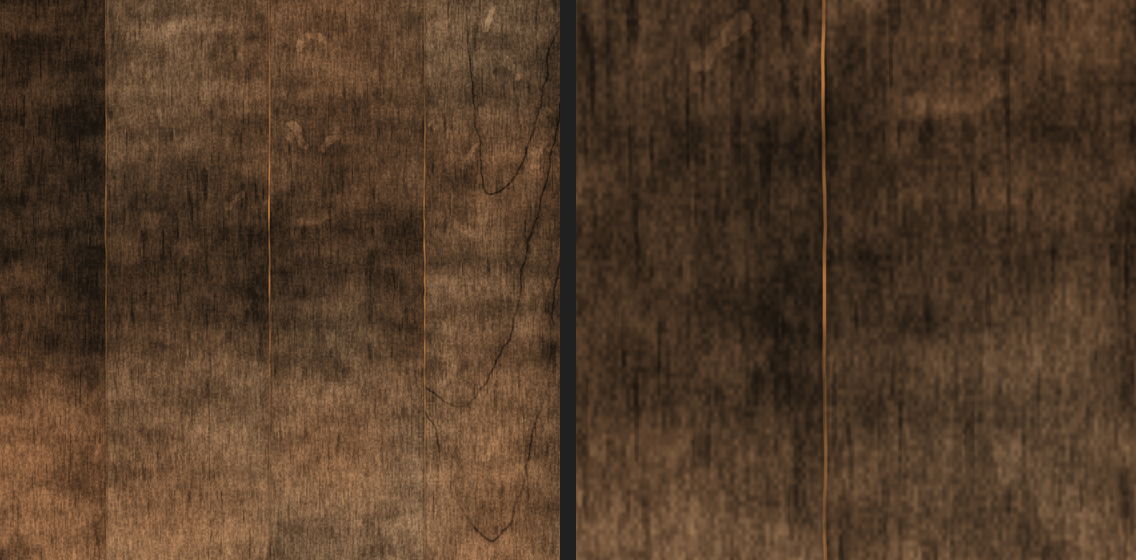
Left, the full canvas; right, a detail of the centre.
A Shadertoy shader for this texture:

```glsl
// Four worn, dark-stained vertical wood boards parted by thin raw-wood seams.
// Broad tone per board is broken up by noise stains, short noise fibres and
// scattered scuffs; the right board carries dark U-shaped growth lines.

float hash(vec2 p) {
    vec3 q = fract(p.xyx * 0.1031);
    q += dot(q, q.yzx + 33.33);
    return fract((q.x + q.y) * q.z);
}

float noise(vec2 p) {
    vec2 cell = floor(p), f = fract(p);
    f = f * f * (3.0 - 2.0 * f);
    return mix(mix(hash(cell), hash(cell + vec2(1, 0)), f.x),
               mix(hash(cell + vec2(0, 1)), hash(cell + vec2(1, 1)), f.x), f.y);
}

// Layered noise, centred on zero
float fbm(vec2 p) {
    float sum = 0.0, amp = 0.5;
    for (int i = 0; i < 5; i++) {
        sum += amp * (noise(p) - 0.5);
        p = mat2(1.6, 1.2, -1.2, 1.6) * p + 7.3;
        amp *= 0.58;
    }
    return sum;
}

float bump(float x, float centre, float width) {
    float d = (x - centre) / width;
    return exp(-d * d);
}

// Broad light and dark areas of each board
float boardTone(vec2 uv, float board) {
    float left = 1.0 - step(0.5, board), right = step(2.5, board);
    float middle = 1.0 - left - right;
    float tone = 0.46 + 0.20 * smoothstep(0.42, 0.05, uv.y);
    tone -= middle * 0.22 * bump(uv.y + 0.06 * fbm(uv * 5.0), 0.56, 0.15);
    tone -= left * (0.08 + 0.20 * smoothstep(0.2, 0.62, uv.y));
    tone -= left * 0.07 * bump(uv.x, 0.16, 0.05) * smoothstep(0.0, 0.4, uv.y);
    tone += right * 0.08 * bump(uv.y, 0.52, 0.13) * bump(uv.x, 0.85, 0.09);
    return tone - right * 0.12 * smoothstep(0.93, 1.0, uv.x);
}

// Pale irregular rubs scattered over the upper half, denser to the right
float scuffs(vec2 uv) {
    float mask = 0.0;
    vec2 warped = uv + 0.03 * vec2(fbm(uv * 35.0), fbm(uv * 35.0 + 40.0));
    for (int i = 0; i < 18; i++) {
        float id = float(i);
        vec2 centre = vec2(1.0 - 0.7 * pow(hash(vec2(id, 3.1)), 1.4),
                           mix(0.58, 0.97, hash(vec2(id, 8.7))));
        centre.y -= 0.62 * step(15.0, id);
        float angle = 3.14 * hash(vec2(id, 5.3));
        vec2 along = vec2(cos(angle), sin(angle)), d = warped - centre;
        float reach = mix(0.003, 0.024, hash(vec2(id, 1.9)));
        d -= along * clamp(dot(d, along), -reach, reach);
        float rub = smoothstep(0.008, 0.005, length(d));
        mask = max(mask, rub * mix(0.3, 1.0, hash(vec2(id, 6.2))));
    }
    return mask * (0.6 + 0.8 * noise(uv * 80.0));
}

// Dark growth lines: apex position, then left and right arm steepness
float growthLines(vec2 uv, float px) {
    vec4 arcs[3] = vec4[3](vec4(0.885, 0.655, 110, 25),
                           vec4(0.82, 0.275, 9, 16),
                           vec4(0.885, 0.04, 14, 36));
    vec2 p = uv + 0.035 * vec2(fbm(uv * 9.0), fbm(uv * 9.0 + 20.0));
    float ink = 0.0;
    for (int i = 0; i < 3; i++) {
        float dx = p.x - arcs[i].x;
        float steep = dx < 0.0 ? arcs[i].z : arcs[i].w;
        float slope = 2.0 * steep * dx;
        float d = (p.y - arcs[i].y - steep * dx * dx) / sqrt(1.0 + slope * slope);
        float line = smoothstep(0.0013 + px, 0.0003, abs(d));
        float halo = exp(-abs(d) * (d > 0.0 ? 45.0 : 110.0));
        float fade = 0.25 + 0.75 * smoothstep(0.3, 0.65, noise(uv * 9.0 + float(i)));
        ink += fade * (0.22 * line + 0.10 * halo);
    }
    return ink;
}

void mainImage(out vec4 fragColor, in vec2 fragCoord) {
    vec2 uv = fragCoord / iResolution.xy;
    float px = 1.0 / iResolution.x;

    // Boards of unequal width
    vec3 seamX = vec3(0.189, 0.481, 0.758) + 0.003 * fbm(vec2(3.0, uv.y * 5.0));
    float board = dot(step(seamX, vec3(uv.x)), vec3(1));
    vec2 p = uv + board * vec2(3.7, 9.1);

    // Stains: cloudy blotches, horizontal ripple figure, small mottling
    float tone = boardTone(uv, board);
    tone += 0.30 * fbm(p * vec2(6, 8)) + 0.30 * fbm(p * vec2(5, 24));
    tone += 0.22 * fbm(p * vec2(30, 34));
    tone -= 0.09 * smoothstep(0.06, 0.26, fbm(p * 13.0 + 5.0));

    // Grain: fine upright fibres, speckle, short dark pores
    float wave = uv.x + 0.006 * fbm(p * vec2(4, 3));
    float fibre = noise(vec2(wave * 340.0, p.y * 60.0)) - 0.5;
    float streak = noise(vec2(wave * 150.0, p.y * 7.0)) - 0.5;
    float speckle = noise(uv * vec2(420, 300)) - 0.5;
    float pore = noise(vec2(wave * 230.0 + 50.0, p.y * 28.0));
    tone += (0.17 * fibre + 0.06 * streak + 0.19 * speckle) * (0.75 + 0.6 * tone);
    tone -= 0.13 * smoothstep(0.74, 0.95, pore);

    // Wear and growth lines
    tone += 0.20 * scuffs(uv);
    tone -= step(2.5, board) * growthLines(uv, px);
    tone = 0.5 * (tone + sqrt(tone * tone + 0.008));

    // Stain colour from dark through brown to bare wood
    float depth = min(tone / 0.42, 1.0);
    vec3 color = mix(vec3(0.09, 0.07, 0.05), vec3(0.355, 0.258, 0.178), depth);
    color = mix(color, vec3(0.72, 0.55, 0.40), max(tone - 0.42, 0.0) / 0.52);
    float warmth = 0.8 * noise(p * 5.0 + 11.0) + 0.3 * step(board, 0.5);
    color *= mix(vec3(0.97, 1.02, 1.05), vec3(1.05, 0.97, 0.90), warmth);

    // Seams: soft shadow around a thin orange edge, brightest at mid height
    for (int i = 0; i < 3; i++) {
        float d = abs(uv.x - seamX[i] - 0.001 * (noise(vec2(float(i), uv.y * 60.0)) - 0.5));
        float wear = 0.25 + 0.6 * bump(uv.y, 0.62 - 0.13 * float(i / 2), 0.28);
        wear *= (i == 0 ? 0.6 : 1.0) * (0.5 + 0.8 * noise(vec2(float(i) * 9.0, uv.y * 50.0)));
        color *= 1.0 - 0.22 * smoothstep(0.005, 0.001, d);
        color = mix(color, vec3(0.72, 0.47, 0.25), min(wear, 1.0) * smoothstep(0.0010 + px, 0.0004, d));
    }
    fragColor = vec4(color, 1.0);
}
```
